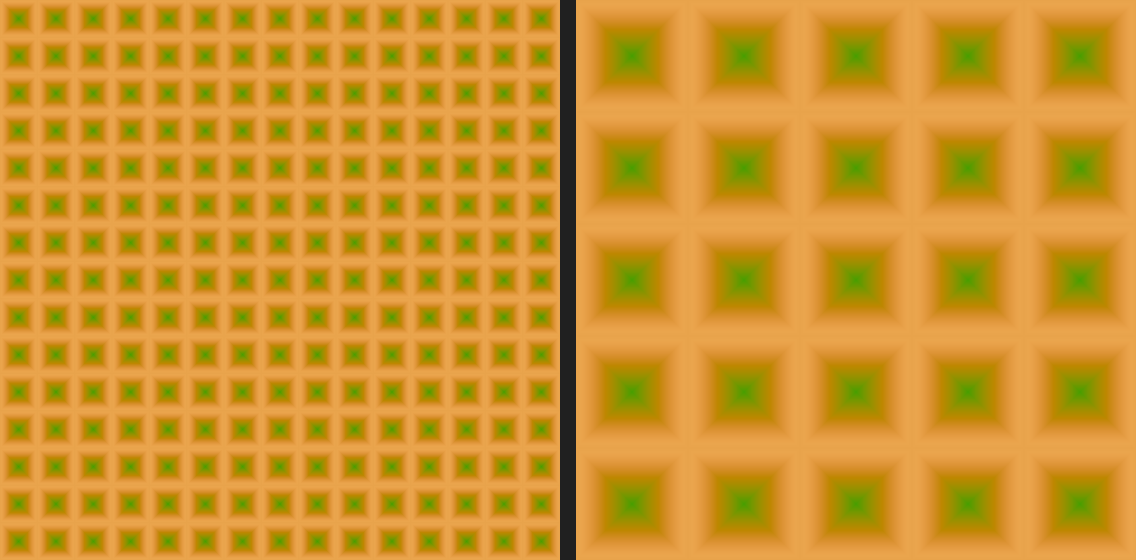
Left, the full canvas; right, a detail of the centre.
A Shadertoy shader for this pattern:

```glsl
// A 15 by 15 grid of soft square wells, green at the heart and amber at the rim.
// The square (Chebyshev) distance from each cell centre drives a smooth colour ramp.
// A whole number of identical cells makes the canvas tile without a seam.

const float REPEATS = 15.0;                    // cells across and down
const float TURN = 0.47;                       // distance where ochre starts to pale
const float SEAM_START = 0.90;                 // where the faint seam shading begins
const float SEAM_DEPTH = 0.015;
const vec3 HEART = vec3(0.28, 0.62, 0.00);     // centre of a cell
const vec3 OCHRE = vec3(0.76, 0.53, 0.00);     // green and blue at the turn
const vec3 RIM   = vec3(0.925, 0.655, 0.31);   // border of a cell

// Rises quickly from 0 and flattens at 1.
float easeOut(float t) {
    return 1.0 - (1.0 - t) * (1.0 - t);
}

// Distance to the cell centre along the larger axis: 0 at the heart, 1 at the rim.
float squareDistance(vec2 uv) {
    vec2 offset = abs(2.0 * fract(uv * REPEATS) - 1.0);
    return max(offset.x, offset.y);
}

// Each channel follows its own curve from heart to rim.
vec3 wellColour(float d) {
    float inner = clamp(d / TURN, 0.0, 1.0);
    float outer = clamp((d - TURN) / (1.0 - TURN), 0.0, 1.0);
    float red = mix(HEART.r, RIM.r, easeOut(d));
    float green = mix(mix(HEART.g, OCHRE.g, inner), RIM.g, smoothstep(0.0, 1.0, outer));
    float blue = mix(OCHRE.b, RIM.b, easeOut(outer));
    return vec3(red, green, blue);
}

void mainImage(out vec4 fragColor, in vec2 fragCoord) {
    float d = squareDistance(fragCoord / iResolution.xy);
    vec3 colour = wellColour(d);

    // Faint darkening where neighbouring cells meet
    colour -= SEAM_DEPTH * smoothstep(SEAM_START, 1.0, d);

    fragColor = vec4(colour, 1.0);
}
```
